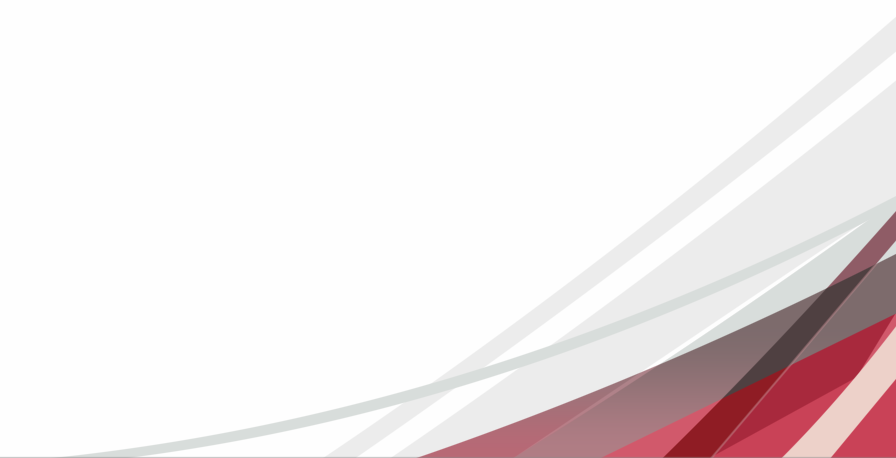
This background is drawn by a Shadertoy shader. Its source:

```glsl
// Curved ribbons sweep up to the right over a white page.
// Each edge is a parabola through the baseline; antialiased masks of the
// areas below those edges are combined to layer grey, mauve and red bands.

#define HEIGHT 0.512
#define PAGE vec3(0.995)
#define PALE_GREY vec3(0.925)
#define SAGE vec3(0.848, 0.866, 0.858)
#define DARK_BROWN vec3(0.31, 0.25, 0.255)
#define DEEP_RED vec3(0.56, 0.11, 0.14)
#define CRIMSON vec3(0.66, 0.16, 0.24)
#define ROSE_RED vec3(0.79, 0.26, 0.34)
#define CREAM vec3(0.93, 0.82, 0.79)
#define LINE_WIDTH 0.0012

// Signed distance, positive below a parabola rising from (start, 0)
float belowDist(vec2 p, float start, float slope, float bend) {
    float u = p.x - start;
    float steepness = slope + 2.0 * bend * u;
    return (u * (slope + bend * u) - p.y) / sqrt(1.0 + steepness * steepness);
}

// Pixel coverage of a signed distance
float cover(float d) {
    float pixel = 1.0 / iResolution.x;
    return smoothstep(-0.8 * pixel, 0.8 * pixel, d);
}

float below(vec2 p, float start, float slope, float bend) {
    return cover(belowDist(p, start, slope, bend));
}

// Pale sweeps, sage ribbon and the white sliver between them
vec3 paleLayers(vec2 p, float sliver, float rightSide) {
    vec3 color = PAGE;
    float sweep = below(p, 0.3607, 0.673, 0.154) - below(p, 0.397, 0.693, 0.100);
    color = mix(color, PALE_GREY, clamp(sweep, 0.0, 1.0));
    color = mix(color, PALE_GREY, below(p, 0.436, 0.685, 0.112));
    color = mix(color, PAGE, sliver);
    color = mix(color, SAGE, rightSide);
    float ribbon = below(p, 0.0586, 0.104, 0.220) - below(p, 0.143, 0.129, 0.233);
    return mix(color, SAGE, clamp(ribbon, 0.0, 1.0));
}

// Red area beneath the translucent dark band
vec3 redLayers(vec2 p, float rightOfStripe) {
    vec3 color = mix(vec3(0.82, 0.35, 0.42), CRIMSON, rightOfStripe);
    float lowerRed = below(p, 0.792, 0.55, 0.0);
    float pinkEdge = below(p, 0.901, 1.64, 0.0);
    color = mix(color, ROSE_RED, lowerRed * rightOfStripe);
    color = mix(color, vec3(0.82, 0.35, 0.42), pinkEdge);
    color = mix(color, CREAM, below(p, 0.8724, 1.0, 1.2));
    return mix(color, ROSE_RED, below(p, 0.927, 1.21, 0.0));
}

void mainImage(out vec4 fragColor, in vec2 fragCoord) {
    vec2 p = fragCoord / iResolution.xy * vec2(1.0, HEIGHT);

    // Shared edges
    float rightSide = below(p, 0.573, 0.62, 0.13);
    float sliver = clamp(below(p, 0.573, 0.675, 0.0) - rightSide, 0.0, 1.0);
    float darkBand = below(p, 0.465, 0.344, 0.154);
    float redArea = below(p, 0.6706, 0.49, 0.0);
    float stripeLeft = below(p, 0.7396, 0.98, 0.307);
    float stripeEdge = belowDist(p, 0.794, 1.18, 0.0);
    float stripeRight = cover(stripeEdge);
    float stripe = clamp(stripeLeft - stripeRight, 0.0, 1.0);

    vec3 color = paleLayers(p, sliver, rightSide);

    // Mauve band, greyer toward its top
    vec3 mauve = mix(vec3(0.72, 0.41, 0.46), vec3(0.60, 0.46, 0.48),
                     smoothstep(0.0, 0.10, p.y));
    vec3 taupe = mix(vec3(0.69, 0.49, 0.52), vec3(0.49, 0.42, 0.425),
                     smoothstep(0.0, 0.15, p.y));
    vec3 band = mix(mauve, taupe, rightSide);
    band = mix(band, vec3(0.77, 0.58, 0.61), 0.45 * sliver);

    // Steep stripe tints each layer it crosses
    color = mix(color, vec3(0.56, 0.36, 0.40), stripe);
    band = mix(band, DARK_BROWN, stripe);
    vec3 red = mix(redLayers(p, stripeRight), DEEP_RED, stripe);
    color = mix(color, band, darkBand);
    color = mix(color, red, redArea);

    // Fine highlight along the stripe and a hairline at the base
    float highlight = cover(LINE_WIDTH - abs(stripeEdge));
    color = mix(color, vec3(0.76, 0.55, 0.57), 0.45 * highlight * darkBand);
    color = mix(color, vec3(0.55), 0.5 * cover(LINE_WIDTH - p.y));

    fragColor = vec4(color, 1.0);
}
```
